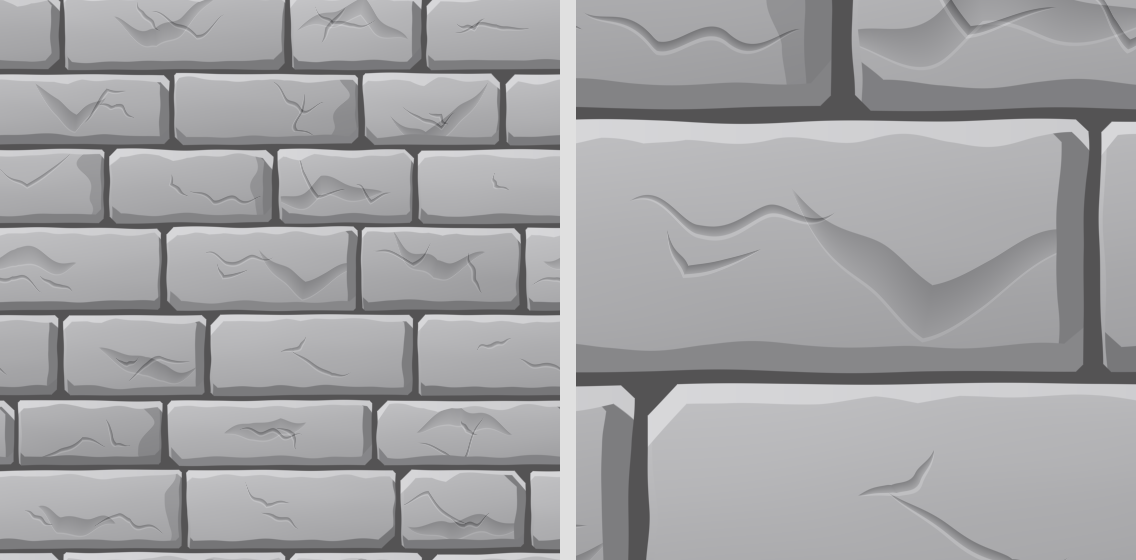
Left, the full canvas; right, a detail of the centre.
A WebGL 2 fragment shader for this texture:

```glsl
#version 300 es
precision highp float;
// Grey stone wall: seven courses of three uneven blocks, wrapping at the sides.
// Each block is cut from four wavy edges with chipped corners, then shaded by
// bevels, a slanted gradient, tapered cracks and broad chipped hollows.
uniform vec2 u_resolution;
out vec4 fragColor;

// Course limits from the top, and the three upright joints of every course.
const float COURSE[8] = float[8](-.0169, .1276, .2617, .4023, .5573, .7096, .8346, .9831);
const vec3 JOINTS[7] = vec3[7](
    vec3(.111, .513, .757), vec3(.306, .644, .898), vec3(.191, .491, .742),
    vec3(.293, .641, .934), vec3(.108, .371, .741), vec3(.029, .294, .668),
    vec3(.328, .711, .944));

vec4 hash4(vec2 p) {
    vec4 a = fract(p.xyxy * vec4(.1031, .1030, .0973, .1099) + .137);
    a += dot(a, a.wzxy + 33.33);
    return fract((a.xxyz + a.yzzw) * a.zywx);
}

// Gradient noise, roughly -0.7 to 0.7.
float noise(vec2 p) {
    vec2 i = floor(p), f = p - i, u = f * f * (3. - 2. * f);
    vec2 o = vec2(1, 0);
    float a = dot(hash4(i).xy * 2. - 1., f);
    float b = dot(hash4(i + o).xy * 2. - 1., f - o);
    float c = dot(hash4(i + o.yx).xy * 2. - 1., f - o.yx);
    float d = dot(hash4(i + 1.).xy * 2. - 1., f - 1.);
    return mix(mix(a, b, u.x), mix(c, d, u.x), u.y);
}

// Smooth-edged coverage of the region where d is positive.
float fill(float d) {
    float pixel = .8 / min(u_resolution.x, u_resolution.y);
    return smoothstep(-pixel, pixel, d);
}

// Kinked, tapered cut: positive in its shadow, negative on its lit lower lip.
float gash(vec2 q, float angle, float len, float depth, vec4 rnd) {
    float c = cos(angle), s = sin(angle);
    q = mat2(c, -s, s, c) * q;
    float t = q.x / len + .5;
    float taper = max(0., 4. * t * (1. - t));
    float kink = (rnd.x * 1.5 - .75) * (abs(t - .3 - .4 * rnd.y) - .25);
    float d = q.y - len * (kink + .3 * noise(vec2(t * 3., rnd.z * 40.)));
    float w = depth * taper + .0001;
    float shadow = fill(d) * fill(w - d) * (1. - .8 * clamp(d / w, 0., 1.));
    float lip = fill(d - w) * fill(w + .0025 * taper - d);
    return (shadow - .3 * lip) * smoothstep(0., .15, taper);
}

void main() {
    vec2 p = gl_FragCoord.xy / u_resolution;
    p.y = 1. - p.y;
    if (p.y > COURSE[7]) p.y -= 1.;

    // Find the block around this point.
    int row = 0;
    for (int i = 1; i < 7; i++) if (p.y > COURSE[i]) row = i;
    vec3 j = JOINTS[row];
    vec3 span = vec3(j.z - 1., j.x, 0);
    if (p.x > j.z) span = vec3(j.z, j.x + 1., 0);
    else if (p.x > j.y) span = vec3(j.yz, 2);
    else if (p.x > j.x) span = vec3(j.xy, 1);
    vec2 size = vec2(span.y - span.x, COURSE[row + 1] - COURSE[row]);
    vec2 q = p - vec2(span.x, COURSE[row]), s = q / size;
    vec2 id = vec2(float(row) * 7.3 + 2., span.z * 5.7 + 3.);
    vec4 look = hash4(id), chip = hash4(id + 31.), tilt = hash4(id + 57.);
    float seed = look.x * 50.;

    // Distances inward from the wavy, slightly tilted edges.
    float left = q.x - .004 - .005 * tilt.x * s.y - .004 * noise(vec2(q.y * 25., seed));
    float right = size.x - q.x - .004 - .005 * tilt.y * s.y - .004 * noise(vec2(q.y * 25., seed + 9.));
    float top = q.y - .003 - .004 * mix(tilt.z, tilt.w, s.x) - .004 * noise(vec2(q.x * 11., seed + 17.));
    float bottom = size.y - q.y - .003 - .003 * tilt.w * s.x - .003 * noise(vec2(q.x * 12., seed + 23.));
    vec4 corner = vec4(left + top, right + top, left + bottom, right + bottom);
    corner = (corner - .004 - .018 * chip * chip) * .7;
    float block = min(min(min(left, right), min(top, bottom)),
                      min(min(corner.x, corner.y), min(corner.z, corner.w)));

    // Face gradient, with a darker broken end on some blocks.
    float tone = mix(.755, .60, .75 * s.y + .25 * s.x) + .06 * (look.y - .5);
    tone += .012 * noise(vec2(q.x * 7., q.y * 30. + seed));
    float broken = fill(q.x - size.x + .035 + .07 * noise(vec2(q.y * 20., seed + 3.)));
    tone -= .11 * broken * step(.68, look.z) * (1. - .4 * s.y);

    // Two fine cracks per block, and a broad hollow on some.
    for (int i = 0; i < 3; i++) {
        vec4 a = hash4(id + 11. * float(i) + 71.), b = hash4(id + 13. * float(i) + 113.);
        bool broad = i == 2;
        float angle = (a.z - .5) * (broad ? .5 : i == 1 ? 2.4 : .8);
        float len = broad ? .13 + .09 * a.w : i == 1 ? .04 + .04 * a.w : .09 + .05 * a.w;
        vec2 centre = size * (vec2(.22, .3) + vec2(.56, .4) * a.xy);
        float cut = gash(q - centre, angle, len, broad ? .032 : .006, b);
        tone -= cut * (broad ? .13 * step(.5, look.w) : .19);
    }

    // Bevels: dark on the right and below, light on the left and above.
    float rightWidth = .004 + .012 * step(.45, chip.x) + .006 * noise(vec2(q.y * 28., seed + 5.));
    tone = mix(tone, .49, fill(rightWidth - min(right, corner.y)));
    float bottomWidth = .015 + .009 * noise(vec2(q.x * 17., seed + 7.));
    float lower = min(bottom, min(corner.z, corner.w));
    tone = mix(tone, .45 + .09 * chip.z, fill(bottomWidth - lower));
    float leftWidth = .004 + .006 * noise(vec2(q.y * 22., seed + 13.));
    tone = mix(tone, .79 - .16 * s.y, fill(leftWidth - left));
    float notch = max(0., 1. - abs(s.x - .15 - .7 * chip.w) * size.x / .025);
    float topWidth = .011 + .013 * noise(vec2(q.x * 19., seed + 29.)) + .011 * notch * chip.y;
    float upper = min(top, min(corner.x, corner.y));
    tone = mix(tone, .845 - .05 * s.x, fill(topWidth - upper) * fill(topWidth));

    vec3 stone = vec3(tone, tone, tone + .009);
    vec3 mortar = vec3(.33, .325, .33);
    fragColor = vec4(mix(mortar, stone, fill(block)), 1);
}
```
